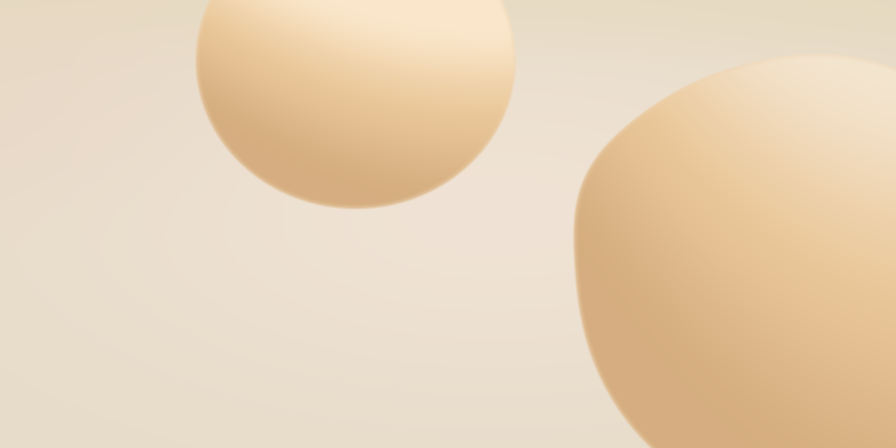
This background is drawn by a Shadertoy shader. Its source:

```glsl
const vec3 WALL = vec3(0.905, 0.860, 0.790);
const vec3 WALL_TOP = vec3(0.900, 0.850, 0.750);
const vec3 WALL_BLUSH = vec3(0.910, 0.840, 0.770);
const vec3 WALL_GLOW = vec3(0.938, 0.888, 0.832);
const vec3 TAN = vec3(0.835, 0.680, 0.500);
const vec3 SAND = vec3(0.920, 0.785, 0.605);
const vec3 CREAM = vec3(0.980, 0.905, 0.795);
const vec3 PALE = vec3(0.955, 0.895, 0.810);
const vec3 RIM = vec3(0.930, 0.830, 0.700);

const vec2 UPPER_CENTER = vec2(0.794, 0.865);
const vec2 UPPER_RADII = vec2(0.357, 0.331);
const vec2 LOWER_CENTER = vec2(1.823, 0.385);
const float LOWER_SIDE_RADIUS = 0.534;
const float LOWER_TOP_RADIUS = 0.495;
const float SHOULDER_HEIGHT = 0.0286;
const float EDGE_SOFTNESS = 0.004;
const float RIM_WIDTH = 0.012;

// Soft spot that is 1 at its center and fades by the given radii
float glow(vec2 p, vec2 center, vec2 radii) {
    vec2 q = (p - center) / radii;
    return exp(-dot(q, q));
}

// Approximate signed distance to an axis-aligned ellipse
float ellipseDistance(vec2 p, vec2 radii) {
    float k = length(p / radii);
    return k * (k - 1.0) / max(length(p / (radii * radii)), 0.001);
}

// Round stone whose radius swells at the upper-left shoulder
float stoneDistance(vec2 p) {
    float angle = atan(p.y, -p.x);
    float bump = (angle - 0.38) / 0.28;
    float radius = mix(LOWER_SIDE_RADIUS, LOWER_TOP_RADIUS, smoothstep(0.5, 1.4, angle));
    return length(p) - radius - SHOULDER_HEIGHT * exp(-bump * bump);
}

vec3 wallColor(vec2 p) {
    vec3 color = mix(WALL, WALL_TOP, smoothstep(0.78, 1.0, p.y));
    color = mix(color, WALL_BLUSH, 0.8 * glow(p, vec2(0.0, 0.76), vec2(0.5, 0.2)));
    return mix(color, WALL_GLOW, glow(p, vec2(1.1, 0.52), vec2(0.85, 0.38)));
}

// Three-step ramp from shadow to highlight
vec3 surfaceColor(float light, vec3 highlight) {
    vec3 color = mix(TAN, SAND, smoothstep(-0.05, 0.55, light));
    return mix(color, highlight, smoothstep(0.4, 0.92, light));
}

// Lays a shape over the base with a faint bright rim
vec3 paintShape(vec3 base, vec3 surface, float dist) {
    float rim = 0.45 * smoothstep(-RIM_WIDTH, 0.0, dist);
    float softness = max(EDGE_SOFTNESS, 0.75 / iResolution.y);
    float mask = 1.0 - smoothstep(-softness, softness, dist);
    return mix(base, mix(surface, RIM, rim), mask);
}

void mainImage(out vec4 fragColor, in vec2 fragCoord) {
    vec2 p = fragCoord / iResolution.xy * vec2(2.0, 1.0);
    vec3 color = wallColor(p);

    // Upper sphere, lit from above and slightly from the right
    vec2 upper = p - UPPER_CENTER;
    vec2 q = upper / UPPER_RADII;
    float light = 0.62 + 0.75 * q.y + 0.25 * q.x - 0.15 * q.x * q.x;
    color = paintShape(color, surfaceColor(light, CREAM), ellipseDistance(upper, UPPER_RADII));

    // Lower stone, with a broad pale top and a dark left flank
    vec2 lower = p - LOWER_CENTER;
    q = lower / LOWER_TOP_RADIUS;
    light = 0.42 + 0.46 * q.y + 0.25 * q.x - 0.2 * q.x * q.x;
    color = paintShape(color, surfaceColor(light, PALE), stoneDistance(lower));

    fragColor = vec4(color, 1.0);
}
```
